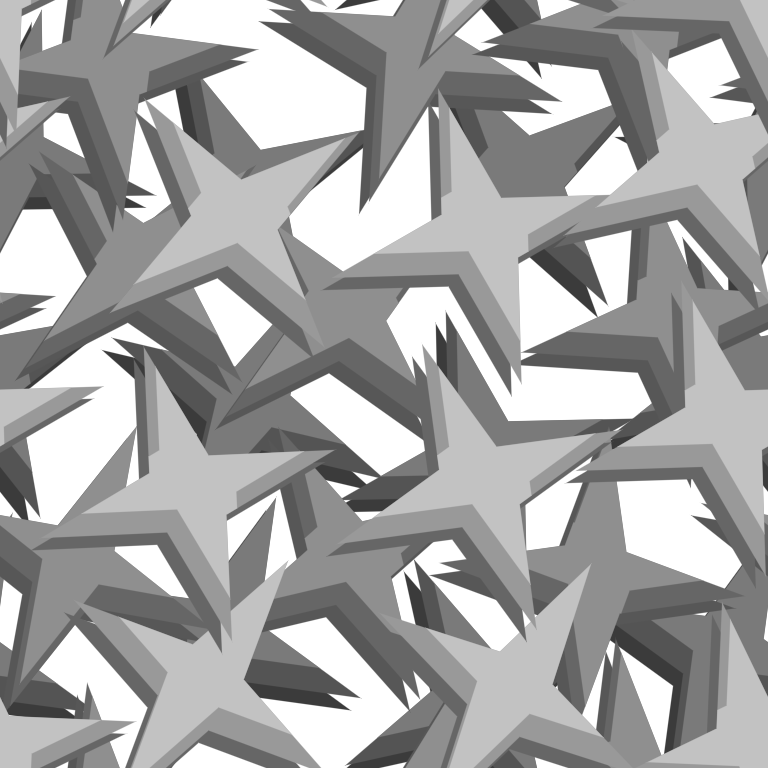
Reproduce this pattern procedurally as a three.js fragment shader.

```glsl
// Scattered four-pointed grey stars in three stacked layers on white.
// Each star has a pale face cut by a shifted copy of itself, a darker side
// and an offset drop shadow. Jittered cells wrap, so the square tiles.

varying vec2 vUv;

const float CELLS = 3.0;          // stars across the canvas, per layer
const float JITTER = 0.36;        // spread of centres, in cells
const float TIP = 0.2;            // centre to tip, in canvas units
const float NOTCH = 0.057;        // centre to notch
const float EDGE = 0.001;         // half width of the soft edge
const vec2 FACE_SHIFT = vec2(0.013, 0.030);
const vec2 SHADOW_SHIFT = vec2(-0.013, -0.016);
const float PAPER = 1.0;

// Greys of each layer: face, side, shadow
const vec3 BACK_TONES = vec3(0.48, 0.33, 0.23);
const vec3 MIDDLE_TONES = vec3(0.56, 0.40, 0.34);
const vec3 FRONT_TONES = vec3(0.76, 0.60, 0.40);

// Grid offset of each layer, in cells
const vec2 BACK_PHASE = vec2(0.55, 0.15);
const vec2 MIDDLE_PHASE = vec2(0.05, 0.60);
const vec2 FRONT_PHASE = vec2(0.66, 0.30);

vec3 hash3(vec3 p) {
  p = fract(p * vec3(0.1031, 0.1030, 0.0973));
  p += dot(p, p.yxz + 33.33);
  return fract((p.xxy + p.yxx) * p.zyx);
}

// Signed distance to the star's edge lines, folded into one eighth
float starDistance(vec2 p) {
  p = abs(p);
  if (p.y > p.x) p = p.yx;
  vec2 notch = vec2(NOTCH * sqrt(0.5));
  vec2 normal = normalize(vec2(notch.y, TIP - notch.x));
  return dot(p - vec2(TIP, 0.0), normal);
}

float coverage(float d) {
  return 1.0 - smoothstep(-EDGE, EDGE, d);
}

// Paints shadow, side and face of one star over the given grey
float paintStar(float grey, vec2 p, mat2 turn, vec3 tones) {
  float body = starDistance(turn * p);
  float shadow = starDistance(turn * (p - SHADOW_SHIFT));
  float face = max(body, starDistance(turn * (p - FACE_SHIFT)));
  grey = mix(grey, tones.z, coverage(shadow));
  grey = mix(grey, tones.y, coverage(body));
  return mix(grey, tones.x, coverage(face));
}

// Paints one wrapped layer of jittered, randomly turned stars
float paintLayer(float grey, vec2 uv, vec2 phase, vec3 tones, float seed) {
  vec2 grid = uv * CELLS + phase;
  vec2 home = floor(grid);
  for (int j = -1; j <= 1; j++) {
    for (int i = -1; i <= 1; i++) {
      vec2 cell = home + vec2(float(i), float(j));
      vec3 rnd = hash3(vec3(mod(cell, CELLS) * 17.0 + 5.0, seed));
      vec2 centre = cell + 0.5 + JITTER * (rnd.xy - 0.5);
      float angle = rnd.z * 1.5708;
      float c = cos(angle);
      float s = sin(angle);
      grey = paintStar(grey, (grid - centre) / CELLS, mat2(c, -s, s, c), tones);
    }
  }
  return grey;
}

void main() {
  float grey = PAPER;
  grey = paintLayer(grey, vUv, BACK_PHASE, BACK_TONES, 11.0);
  grey = paintLayer(grey, vUv, MIDDLE_PHASE, MIDDLE_TONES, 47.0);
  grey = paintLayer(grey, vUv, FRONT_PHASE, FRONT_TONES, 83.0);
  gl_FragColor = vec4(vec3(grey), 1.0);
}
```
